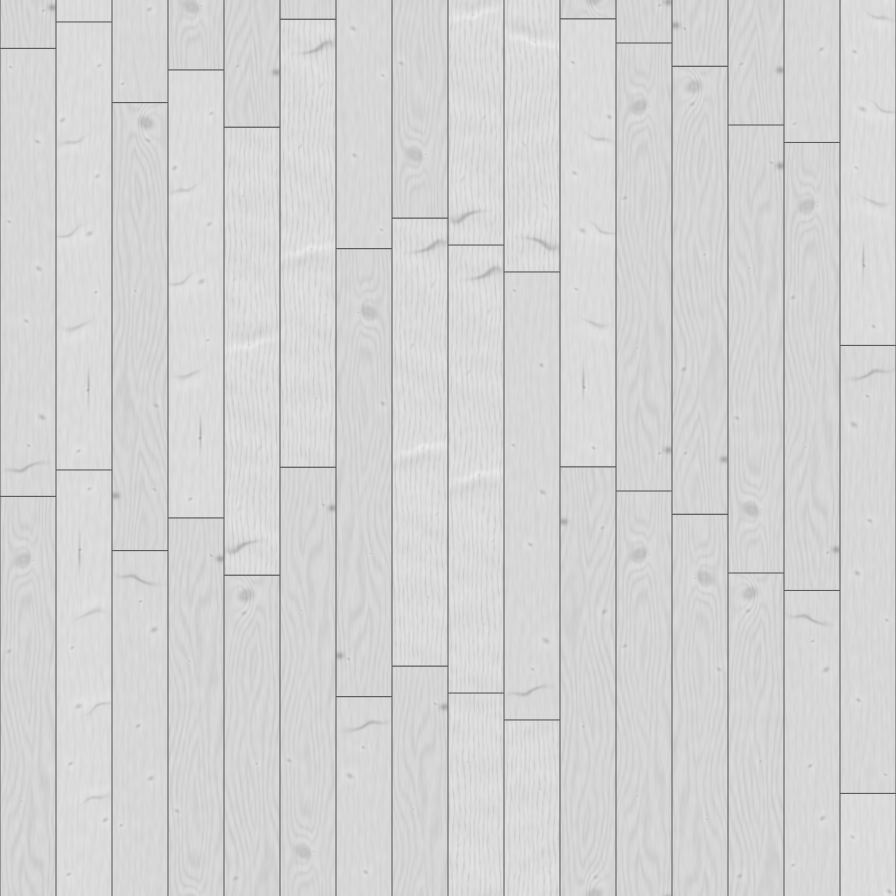
This texture is drawn by a WebGL 2 fragment shader. Its source:

```glsl
#version 300 es
precision highp float;
// Pale grey wooden floor: sixteen columns of long staggered planks with grain and knots.
uniform vec2 u_resolution;
out vec4 fragColor;

const float COLUMNS = 16.0;
const float ROWS = 2.0;
const float ASPECT = COLUMNS / ROWS;   // plank length in plank widths
const float SEAM_WIDTH = 0.0013;
const vec3 SEAM_COLOR = vec3(0.36);
const int KINDS = 5;                   // 0-1 heartwood, 2 clear, 3 pale, 4 rippled

// Joint depth of each column, in plank lengths from the top edge
const float JOINTS[16] = float[16](0.108, 0.049, 0.229, 0.156, 0.284, 0.043, 0.555, 0.487,
                                   0.547, 0.607, 0.042, 0.096, 0.148, 0.279, 0.318, 0.771);
// Plank kind for each column and row; adding KINDS turns the plank end for end
const int LAYOUT[32] = int[32](7, 3, 1, 3, 9, 4, 0, 4, 4, 7, 3, 0, 1, 5, 0, 2,
                               0, 8, 2, 5, 1, 5, 2, 5, 9, 9, 6, 0, 0, 1, 2, 3);

float hash(vec2 p) {
    vec3 q = fract(p.xyx * vec3(0.1031, 0.1030, 0.0973));
    q += dot(q, q.yzx + 33.33);
    return fract((q.x + q.y) * q.z);
}

float cornerSlope(vec2 cell, vec2 offset) {
    float angle = 6.2832 * hash(cell);
    return dot(vec2(cos(angle), sin(angle)), offset);
}

// Gradient noise, roughly -0.7 to 0.7
float noise(vec2 p) {
    vec2 i = floor(p), f = fract(p);
    vec2 w = f * f * f * (f * (f * 6.0 - 15.0) + 10.0);
    vec2 e = vec2(1.0, 0.0);
    return mix(mix(cornerSlope(i, f), cornerSlope(i + e, f - e), w.x),
               mix(cornerSlope(i + e.yx, f - e.yx), cornerSlope(i + 1.0, f - 1.0), w.x), w.y);
}

// Soft sloped ellipse
float spot(vec2 p, vec2 center, vec2 radius, float slope) {
    vec2 d = p - center;
    d.y -= slope * d.x;
    d /= radius;
    return exp(-dot(d, d));
}

// Thin dark lines, one per unit of the field
float rings(float field, float sharpness) {
    return pow(0.5 + 0.5 * cos(6.2832 * field), sharpness);
}

// Small scattered knots, each with a lighter halo
float smallKnots(vec2 p, float seed, float count, float size) {
    float sum = 0.0;
    for (float i = 0.0; i < count; i++) {
        vec2 center = vec2(0.12 + 0.76 * hash(vec2(i, seed)),
                           ASPECT * (i + 0.2 + 0.6 * hash(vec2(seed, i + 9.0))) / count);
        float radius = size * (0.4 + hash(vec2(i + 5.0, seed)));
        sum += spot(p, center, vec2(radius, radius * 0.8), 0.3)
             - 0.2 * spot(p, center, vec2(radius * 2.5), 0.0);
    }
    return sum;
}

// Nested cathedral grain that bends around one large ringed eye
float heartwood(vec2 p, vec2 eye, float edgeKnot, float seed) {
    float field = 3.6 * noise(vec2(p.x * 1.7, p.y * 0.45) + seed)
                + 0.5 * noise(vec2(p.x * 4.0, p.y * 1.1) + seed)
                + 8.0 * abs(p.x - 0.5 + 0.25 * noise(vec2(seed, p.y * 0.5)))
                + 3.5 * spot(p, eye, vec2(0.24, 0.42), 0.0);
    float strength = 0.032 + 0.02 * noise(vec2(p.x * 3.0, p.y * 0.6) - seed);
    float shade = 0.844 - strength * rings(field, 2.0);
    shade += 0.025 * spot(p, eye, vec2(0.22, 0.28), 0.0);
    shade -= 0.26 * spot(p, eye, vec2(0.11, 0.09), 0.15);
    shade += 0.17 * spot(p, eye, vec2(0.075, 0.06), 0.15);
    shade -= 0.18 * spot(p, vec2(0.06, edgeKnot), vec2(0.08, 0.06), 0.0);
    return shade - 0.12 * smallKnots(p, seed, 4.0, 0.035);
}

// Quiet straight grain; cracks and whorls grow with wear
float clearwood(vec2 p, float base, float wear, float seed) {
    float field = 7.0 * p.x + 1.6 * noise(vec2(p.x * 2.0, p.y * 0.4) + seed);
    float shade = base - 0.013 * rings(field, 2.0) - 0.14 * smallKnots(p, seed, 7.0, 0.045);
    p.y += 0.12 * noise(p * 3.0 + seed);
    shade -= 0.13 * (1.0 - wear) * spot(p, vec2(0.55, 0.52), vec2(0.3, 0.035), -0.25);
    shade -= 0.16 * wear * spot(p, vec2(0.42, 6.5), vec2(0.02, 0.24), 0.0);
    for (float i = 0.0; i < 3.0; i++) {
        vec2 center = vec2(0.2 + 0.6 * hash(vec2(i, seed + 3.0)),
                           1.9 + 1.7 * i + 0.8 * hash(vec2(seed, i)));
        float bend = (p.x - center.x) * (p.x - center.x);
        shade -= 0.09 * wear * spot(p + vec2(0.0, bend), center, vec2(0.2, 0.035), 0.3);
        shade += 0.02 * wear * spot(p, center + vec2(0.0, 0.12), vec2(0.3, 0.1), 0.2);
    }
    return shade;
}

// Fine broken saw lines crossed by a glossy band
float ripplewood(vec2 p, float seed) {
    float field = 11.0 * p.x + 1.4 * noise(vec2(p.x * 1.5, p.y * 0.7) + seed)
                + 0.25 * noise(p * vec2(4.0, 5.0) + seed);
    float broken = 0.7 + 0.9 * noise(p * vec2(9.0, 7.0) + seed);
    float shade = 0.868 - 0.06 * broken * rings(field, 3.0);
    shade += 0.022 * noise(vec2(p.x, p.y * 2.5 + p.x * 0.8) + seed);
    p.y += 0.15 * noise(p * 2.5 + seed);
    shade += 0.045 * spot(p, vec2(0.5, 4.15), vec2(0.7, 0.08), 0.2);
    shade -= 0.02 * spot(p, vec2(0.5, 4.33), vec2(0.6, 0.06), 0.2);
    return shade - 0.15 * spot(p, vec2(0.3, 0.5), vec2(0.28, 0.035), 0.25)
                 - 0.06 * smallKnots(p, seed, 5.0, 0.035);
}

float plankShade(vec2 p, int kind, float seed) {
    if (kind == 0) return heartwood(p, vec2(0.58, 1.12), 7.27, seed);
    if (kind == 1) return heartwood(p, vec2(0.61, 0.36), 7.02, seed);
    if (kind == 2) return clearwood(p, 0.849, 0.0, seed);
    if (kind == 3) return clearwood(p, 0.864, 1.0, seed);
    return ripplewood(p, seed);
}

vec3 floorColor(vec2 uv, float pixel) {
    // Plank lookup
    float column = clamp(floor(uv.x * COLUMNS), 0.0, COLUMNS - 1.0);
    float along = (1.0 - uv.y) * ROWS - JOINTS[int(column)];
    float row = mod(floor(along), ROWS);
    vec2 local = vec2(fract(uv.x * COLUMNS), fract(along));
    int code = LAYOUT[int(column + row * COLUMNS)];
    int kind = code % KINDS;

    // Wood, mirrored at random and turned where the layout asks
    vec2 p = local;
    if (hash(vec2(column, row + 17.0)) > 0.5) p.x = 1.0 - p.x;
    if (code >= KINDS) p.y = 1.0 - p.y;
    p.y *= ASPECT;
    float shade = plankShade(p, kind, float(kind) * 13.7 + 4.3);
    shade += 0.026 * noise(p * vec2(22.0, 4.0) + column * 7.0);

    // Dark seams
    vec2 edge = min(local, 1.0 - local) / vec2(COLUMNS, ROWS);
    float reach = 0.5 * SEAM_WIDTH - min(edge.x, edge.y);
    float seam = smoothstep(-0.5 * pixel, 0.5 * pixel, reach);
    return mix(vec3(shade), SEAM_COLOR, seam);
}

void main() {
    float pixel = 1.0 / u_resolution.y;
    vec3 color = vec3(0.0);
    // Four samples per pixel keep the fine grain smooth
    for (int i = 0; i < 4; i++) {
        vec2 shift = vec2(i % 2, i / 2) * 0.5 - 0.25;
        color += floorColor((gl_FragCoord.xy + shift) / u_resolution, 0.5 * pixel);
    }
    fragColor = vec4(color * 0.25, 1.0);
}
```
